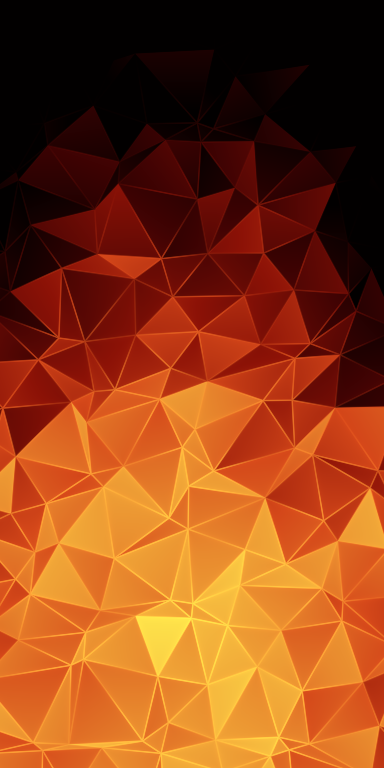
This background is drawn by a Shadertoy shader. Its source:

```glsl
const float CELLS = 7.6;      // mesh cells across the canvas width
const float ROW = 0.87;       // row height of the sheared lattice

vec2 hash2(vec2 p) {
    vec3 q = fract(p.xyx * vec3(0.1031, 0.1030, 0.0973));
    q += dot(q, q.yzx + 33.33);
    return fract((q.xx + q.yz) * q.zy);
}

float cross2(vec2 a, vec2 b) { return a.x * b.y - a.y * b.x; }

// Jittered corner of the lattice
vec2 corner(vec2 id) {
    vec2 jitter = (hash2(id + 57.0) - 0.5) * 0.82;
    return vec2(id.x + 0.5 * id.y, id.y * ROW) + jitter;
}

// Signed distance to the line u-v, positive on its left
float leftOf(vec2 p, vec2 u, vec2 v) {
    return cross2(v - u, p - u) / max(length(v - u), 0.001);
}

float insideTriangle(vec2 p, vec2 a, vec2 b, vec2 c) {
    return min(leftOf(p, a, b), min(leftOf(p, b, c), leftOf(p, c, a)));
}

bool splits(vec2 u, vec2 v, vec2 a, vec2 b) {
    return cross2(v - u, a - u) * cross2(v - u, b - u) < 0.0;
}

vec3 fireRamp(float heat) {
    vec3 stops[7] = vec3[7](
        vec3(0.008, 0.0, 0.0), vec3(0.25, 0.01, 0.01), vec3(0.55, 0.07, 0.025),
        vec3(0.83, 0.28, 0.10), vec3(0.91, 0.54, 0.18), vec3(0.96, 0.72, 0.24),
        vec3(1.0, 0.92, 0.30));
    vec3 color = stops[0];
    for (int i = 1; i < 7; i++)
        color = mix(color, stops[i], clamp(heat * 5.0 - float(i - 1), 0.0, 1.0));
    return color;
}

// Broad heat field: black sky, dark flanks, glowing core
float heatAt(vec2 p) {
    float side = p.x - 0.47;
    float rise = min((1.78 - p.y) * 0.74, 0.75 + 0.06 * (1.0 - p.y));
    float flank = side * side * (0.75 + 0.35 * smoothstep(0.5, 1.3, p.y));
    float rightShade = 0.13 * smoothstep(0.6, 1.0, p.x) * exp(-pow((p.y - 1.05) * 3.0, 2.0));
    float core = 0.13 * exp(-9.0 * dot(p - vec2(0.58, 0.32), p - vec2(0.58, 0.32)));
    float sway = 0.025 * sin(p.x * 11.0 + p.y * 4.0) + 0.02 * sin(p.y * 13.0 - p.x * 7.0);
    return rise - flank - rightShade + core + sway;
}

// Flat facet with a slight tilt of light
vec3 facetColor(vec2 p, vec2 center, vec2 id) {
    vec2 rnd = hash2(id * 1.7 + 11.0);
    float base = heatAt(center / CELLS);
    float spark = 0.17 * step(0.91, rnd.y) * smoothstep(0.12, 0.35, base);
    float tilt = 0.07 * dot(p - center, cos(rnd.x * 6.28 + vec2(0.0, 1.57)));
    float spread = (rnd.x - 0.5) * mix(0.20, 0.26, smoothstep(0.0, 0.4, base));
    return fireRamp(base + spread + spark + tilt);
}

void mainImage(out vec4 fragColor, in vec2 fragCoord) {
    vec2 uv = fragCoord / iResolution.x;
    uv.y *= 2.0 * iResolution.x / iResolution.y;
    vec2 p = uv * CELLS;
    float aa = CELLS / iResolution.x;
    vec2 cell = floor(vec2(p.x - 0.5 * p.y / ROW, p.y / ROW));

    // Blend the triangles that cover this point
    vec3 sum = vec3(0.0);
    float weight = 0.0001;
    float border = 0.0;
    for (int y = -1; y <= 1; y++)
    for (int x = -1; x <= 1; x++) {
        vec2 id = cell + vec2(x, y);
        vec2 a = corner(id), b = corner(id + vec2(1, 0));
        vec2 c = corner(id + 1.0), d = corner(id + vec2(0, 1));
        // Split each quad along its shorter valid diagonal
        bool useAC = splits(a, c, b, d) &&
            (!splits(b, d, a, c) || distance(a, c) < distance(b, d));
        for (int k = 0; k < 2; k++) {
            vec2 t0 = k == 0 || useAC ? a : b;
            vec2 t1 = k == 0 ? b : c;
            vec2 t2 = k == 0 && useAC ? c : d;
            float inside = insideTriangle(p, t0, t1, t2);
            float cover = smoothstep(-0.6 * aa, 0.6 * aa, inside);
            if (cover > 0.0) {
                sum += cover * facetColor(p, (t0 + t1 + t2) / 3.0, id + float(k) * 91.0);
                weight += cover;
            }
            border = max(border, inside);
        }
    }
    vec3 color = sum / weight;

    // Glowing seams, fading in and out across the mesh
    float heat = heatAt(uv);
    float seam = 1.0 - smoothstep(0.004, 0.006 + aa, border);
    float shimmer = 0.42 + 0.25 * sin(p.x * 2.3 + 1.7 * sin(p.y * 1.9));
    vec3 seamColor = fireRamp(heat + 0.24) + vec3(0.06, 0.04, 0.01) * smoothstep(0.1, 0.5, heat);
    color = mix(color, seamColor, seam * shimmer * smoothstep(-0.1, 0.25, heat));
    color += 0.04 * exp(-border * 22.0) * seamColor * smoothstep(0.1, 0.5, heat);

    fragColor = vec4(clamp(color, 0.0, 1.0), 1.0);
}
```
